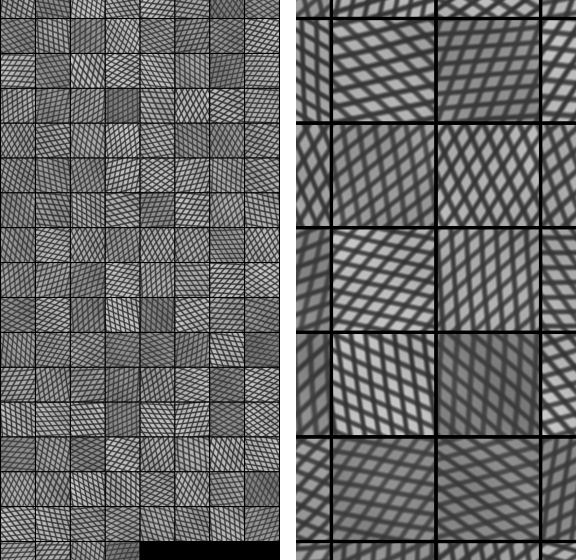
Left: the whole. Right: its middle third, enlarged.
A Shadertoy shader for this pattern:

```glsl
// A sheet of square grey swatches, eight across, parted by thin black gaps.
// Each holds a soft crosshatch of two line families, with hashed angle, pitch,
// contrast and phase, bent and shaded by layered sines; the last row is half empty.

#define COLUMNS 8.03       // tiles across, with a whole gap at both sides
#define ROW_OFFSET 0.53    // height of the cut bottom row, in tiles
#define LAST_ROW_TILES 4.0 // tiles present in the bottom row
#define GAP_HALF 0.0170    // half width of the black gap, in tiles
#define PITCH 7.0          // mean hatch lines per tile
#define LINE_CORE 0.05     // dark core half width, in hatch periods
#define LINE_EDGE 0.31     // distance where a line has faded out
#define INK 0.20           // grey of the hatch lines
#define PAPER_DARK 0.45    // diamond grey in the dullest tiles
#define PAPER_LIGHT 0.74   // diamond grey in the brightest tiles
#define WARP 0.010         // bend of the lines, in tiles
#define SHADING 0.08       // uneven light inside a tile

const float TAU = 6.2831853;

vec4 hash4(vec2 cell, float seed) {
    vec4 q = fract(vec4(cell.xyx, seed) * vec4(0.1031, 0.1030, 0.0973, 0.1099) + 0.137 * seed);
    q += dot(q, q.wzxy + 33.33);
    return fract((q.xxyz + q.yzzw) * q.zywx);
}

// Layered sines, roughly -1 to 1
float waves(vec2 p, float phase) {
    return 0.5 * sin(dot(p, vec2(4.1, 2.3)) + phase)
         + 0.3 * sin(dot(p, vec2(-3.2, 5.7)) + 1.7 * phase)
         + 0.2 * sin(dot(p, vec2(8.3, 6.1)) + 2.9 * phase);
}

// One family of parallel lines: 0 on a line, 1 between lines
float hatch(vec2 p, float angle, float pitch, float phase, float pixel) {
    float across = dot(p, vec2(-sin(angle), cos(angle))) * pitch + phase;
    float dist = abs(fract(across) - 0.5);
    float blur = 0.35 * pixel * pitch;
    return smoothstep(LINE_CORE - blur, max(LINE_EDGE, LINE_CORE + blur), dist);
}

float tileGrey(vec2 p, vec2 cell, float pixel) {
    vec4 shape = hash4(cell, 1.0);
    vec4 tone = hash4(cell, 2.0);
    vec4 shift = hash4(cell, 3.0);

    // Gentle bending of the lines
    vec2 bent = p + WARP * vec2(waves(p, TAU * shift.x), waves(p.yx, TAU * shift.y));

    // Two families crossing at about sixty degrees
    float angle = 0.5 * TAU * shape.x;
    float opening = mix(0.9, 1.2, shape.y);
    float first = hatch(bent, angle, PITCH * mix(0.93, 1.07, shape.z), shift.z, pixel);
    float second = hatch(bent, angle + opening, PITCH * mix(0.93, 1.07, shape.w), shift.w, pixel);
    float diamonds = mix(1.0, first, mix(0.85, 1.0, tone.y))
                   * mix(1.0, second, mix(0.8, 1.0, tone.z));

    // Dull tiles are fewer than bright ones, and their lines are paler
    float strength = sqrt(tone.x);
    float paper = mix(PAPER_DARK, PAPER_LIGHT, strength);
    float ink = INK + 0.05 * (1.0 - strength);
    float light = 1.0 + SHADING * waves(p, TAU * tone.w);
    return mix(ink, paper, diamonds) * light;
}

void mainImage(out vec4 fragColor, in vec2 fragCoord) {
    float pixel = COLUMNS / iResolution.x;
    vec2 grid = fragCoord * pixel + vec2(-0.015, 1.0 - ROW_OFFSET);
    vec2 cell = floor(grid);
    vec2 local = fract(grid) - 0.5;

    float grey = tileGrey(local, cell, pixel);

    // Black gaps, and the empty end of the bottom row
    float inset = 0.5 - max(abs(local.x), abs(local.y));
    float inside = smoothstep(GAP_HALF - 0.5 * pixel, GAP_HALF + 0.5 * pixel, inset);
    float present = cell.y < 0.5 && cell.x > LAST_ROW_TILES - 0.5 ? 0.0 : 1.0;

    fragColor = vec4(vec3(grey * inside * present), 1.0);
}
```
